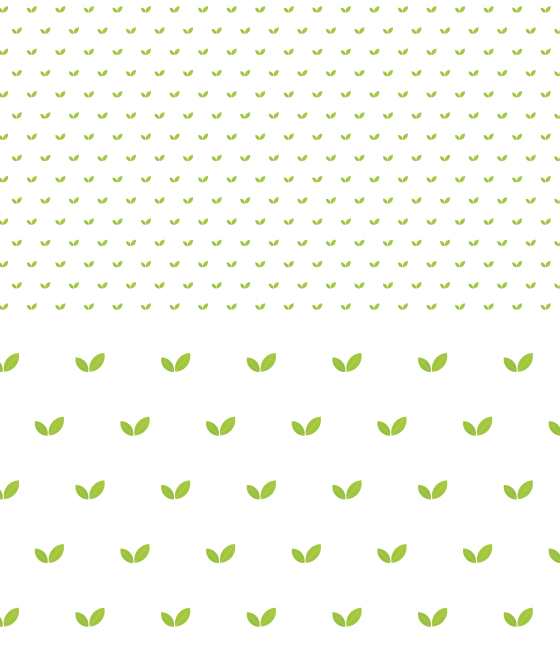
Top: the whole. Bottom: its middle third, enlarged.
Write a Shadertoy shader that draws this pattern.

```glsl
// Small two-leaf sprouts on white, in staggered rows.
// Each cell of a brick grid holds two pointed leaves, built from vesica
// distances, with a soft green gradient and a faint vein.

#define COLUMN_STEP 0.09035              // spacing across, in canvas heights
#define ROW_STEP 0.06718                 // spacing down, in canvas heights
#define FIRST_SPROUT vec2(0.110, 0.441)  // first sprout from top left, in cells
#define STAGGER 0.475                    // shift of odd rows, in cells
#define SPROUT_UNITS 648.0               // sprout units per canvas height
#define VEIN_STRENGTH 0.16
#define PAPER vec3(1.0)
#define LEAF_DARK vec3(0.575, 0.745, 0.235)
#define LEAF_MID vec3(0.62, 0.77, 0.24)
#define LEAF_LIGHT vec3(0.65, 0.79, 0.25)

// Signed distance to a pointed leaf running from base to tip.
float leafDistance(vec2 p, vec2 base, vec2 tip, float halfWidth)
{
    float halfLength = 0.5 * length(tip - base);
    vec2 axis = normalize(tip - base);
    vec2 local = p - 0.5 * (base + tip);
    vec2 q = abs(vec2(local.x * axis.y - local.y * axis.x, dot(local, axis)));
    float offset = 0.5 * (halfLength * halfLength - halfWidth * halfWidth) / halfWidth;
    bool pastTip = halfLength * q.x < offset * (q.y - halfLength);
    vec3 arc = pastTip ? vec3(0.0, halfLength, 0.0)
                       : vec3(-offset, 0.0, offset + halfWidth);
    return length(q - arc.xy) - arc.z;
}

float segmentDistance(vec2 p, vec2 a, vec2 b)
{
    vec2 ab = b - a;
    float t = clamp(dot(p - a, ab) / dot(ab, ab), 0.0, 1.0);
    return length(p - a - ab * t);
}

// Coverage of a shape, with an edge one pixel wide.
float coverage(float dist, float pixel)
{
    return clamp(0.5 - dist / pixel, 0.0, 1.0);
}

vec3 paintLeaf(vec3 under, vec2 p, vec2 base, vec2 tip, float halfWidth,
               vec3 baseColor, vec3 tipColor, float pixel)
{
    vec2 stem = tip - base;
    float along = clamp(dot(p - base, stem) / dot(stem, stem), 0.0, 1.0);
    vec3 color = mix(baseColor, tipColor, along);

    // The vein stops short of the tip.
    float vein = segmentDistance(p, base, mix(base, tip, 0.75)) - 0.25;
    color = mix(color, PAPER, VEIN_STRENGTH * coverage(vein, max(pixel, 1.0)));

    return mix(under, color, coverage(leafDistance(p, base, tip, halfWidth), pixel));
}

void mainImage(out vec4 fragColor, in vec2 fragCoord)
{
    vec2 uv = fragCoord / iResolution.y;
    float pixel = SPROUT_UNITS / iResolution.y;

    // Staggered grid, counted from the top left.
    vec2 grid = vec2(uv.x / COLUMN_STEP, (1.0 - uv.y) / ROW_STEP) - FIRST_SPROUT;
    float row = floor(grid.y + 0.5);
    grid.x -= STAGGER * mod(row, 2.0);
    vec2 cell = fract(grid + 0.5) - 0.5;
    vec2 p = cell * vec2(COLUMN_STEP, -ROW_STEP) * SPROUT_UNITS;

    // Small left leaf, then the larger right leaf.
    vec3 color = PAPER;
    color = paintLeaf(color, p, vec2(-1.0, -6.5), vec2(-9.6, 3.4), 3.1,
                      LEAF_DARK, LEAF_MID, pixel);
    color = paintLeaf(color, p, vec2(0.0, -6.3), vec2(10.0, 6.5), 3.8,
                      LEAF_MID, LEAF_LIGHT, pixel);

    fragColor = vec4(color, 1.0);
}
```
